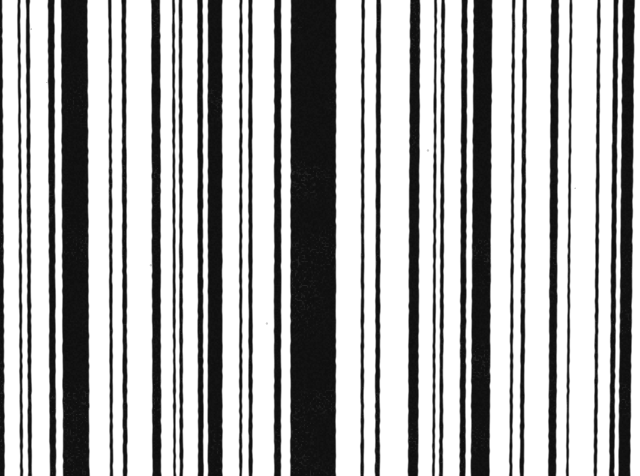
This pattern is drawn by a WebGL 1 fragment shader. Its source:

```glsl
precision highp float;

uniform vec2 u_resolution;

#define UNITS 768.0      // design units across the canvas
#define BARS 30          // bars drawn from left to right
#define RANKS 29.0       // distinct sizes, dealt out in shuffled order
#define START -10.0      // left side of the first bar
#define BAR_SCALE 2.55   // width of the thin bars
#define BAR_TAIL 1.03    // closer to 1 makes the widest bars wider
#define GAP_MIN 4.5
#define GAP_RANGE 30.0
#define EDGE_BLUR 1.3    // half width of the soft edge
#define EDGE_WOBBLE 0.8
#define INK 0.068
#define SPECK_CHANCE 0.01

float hash(vec2 p) {
  vec3 q = fract(vec3(p.xyx) * 0.1031);
  q += dot(q, q.yzx + 33.33);
  return fract((q.x + q.y) * q.z);
}

float noise(vec2 p) {
  vec2 cell = floor(p);
  vec2 f = fract(p);
  f = f * f * (3.0 - 2.0 * f);
  float low = mix(hash(cell), hash(cell + vec2(1.0, 0.0)), f.x);
  float high = mix(hash(cell + vec2(0.0, 1.0)), hash(cell + vec2(1.0, 1.0)), f.x);
  return mix(low, high, f.y);
}

// Shuffled, evenly spread value in 0..1 for each index
float quantile(float index, float stride, float offset) {
  return (mod(index * stride + offset, RANKS) + 0.5) / RANKS;
}

// Many thin bars, a few very wide ones
float barWidth(float index) {
  return 0.3 + BAR_SCALE / (BAR_TAIL - quantile(index, 8.0, 24.0));
}

float gapWidth(float index) {
  float jitter = mix(0.93, 1.07, hash(vec2(index, 5.0)));
  return jitter * (GAP_MIN + GAP_RANGE * pow(quantile(index, 16.0, 17.0), 1.4));
}

float sideWobble(float y, float side) {
  return EDGE_WOBBLE * (noise(vec2(y / 6.0, side * 7.0 + 3.0)) - 0.5);
}

// Ink coverage of all bars, walking across the canvas
float barCoverage(vec2 p, float height, float blur) {
  float coverage = 0.0;
  float left = START;
  for (int i = 0; i < BARS; i++) {
    float index = float(i);
    float width = barWidth(index);
    float lean = mix(-3.0, 5.0, left / UNITS) + hash(vec2(index, 11.0)) - 0.5;
    float x = p.x - left - lean * (p.y / height - 0.5);
    float inside = min(x + sideWobble(p.y, 2.0 * index),
                       width - x + sideWobble(p.y, 2.0 * index + 1.0));
    coverage = max(coverage, smoothstep(-blur, blur, inside));
    left += width + gapWidth(index);
  }
  return coverage;
}

// Rare faint dust on the paper
float dust(vec2 p) {
  vec2 cell = floor(p / 24.0);
  vec2 center = 0.2 + 0.6 * vec2(hash(cell + 17.0), hash(cell + 41.0));
  float radius = mix(1.0, 2.2, hash(cell + 73.0));
  float spot = 1.0 - smoothstep(0.3, 1.0, length(p - (cell + center) * 24.0) / radius);
  return spot * step(1.0 - SPECK_CHANCE, hash(cell + 97.0));
}

void main() {
  float unitsPerPixel = UNITS / u_resolution.x;
  vec2 p = gl_FragCoord.xy * unitsPerPixel;
  float height = u_resolution.y * unitsPerPixel;
  float blur = max(EDGE_BLUR, 0.75 * unitsPerPixel);

  // Ink with fine grain and a few worn flecks
  float grain = noise(p / 1.8);
  float worn = smoothstep(0.55, 0.9, noise(p / 45.0)) * smoothstep(0.6, 1.0, grain);
  float ink = INK + 0.025 * (grain - 0.5) + 0.06 * worn;

  float paper = 1.0 - 0.2 * dust(p);
  float shade = mix(paper, ink, barCoverage(p, height, blur));
  gl_FragColor = vec4(vec3(shade), 1.0);
}
```
